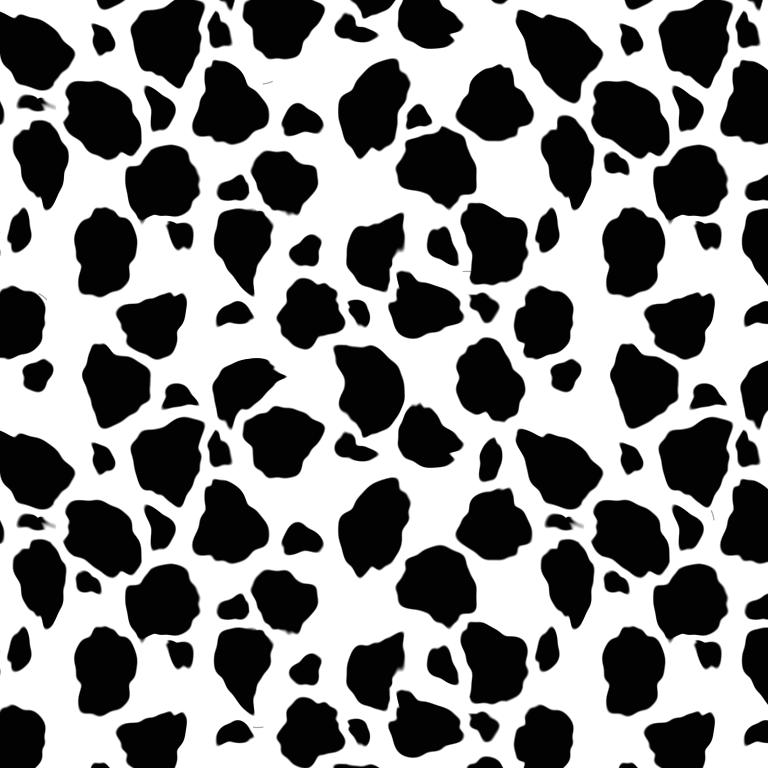
Give the GLSL for this pattern, as a Shadertoy shader.

```glsl
// Cowhide print: lumpy black patches of mixed size scattered over white, in a repeating tile

vec4 hash4(vec2 p) {
    vec4 n = vec4(dot(p, vec2(127.1, 311.7)), dot(p, vec2(269.5, 183.3)),
                  dot(p, vec2(419.2, 371.9)), dot(p, vec2(87.3, 231.1)));
    return fract(sin(n) * 43758.55);
}

mat2 rotation(float angle) {
    float c = cos(angle), s = sin(angle);
    return mat2(c, -s, s, c);
}

float smoothMax(float a, float b, float k) {
    float h = max(k - abs(a - b), 0.0) / k;
    return max(a, b) + h * h * k * 0.25;
}

// Approximate signed distance to one bent, tapered, wavy-edged patch
float patchDistance(vec2 p, vec2 id, float large) {
    vec4 form = hash4(id + 3.7);
    vec4 bump = hash4(id + 41.3);
    vec2 size = mix(vec2(0.017, 0.027), vec2(0.041, 0.056), large);
    size *= 0.77 + 0.43 * form.yz;

    p *= rotation((form.x - 0.5) * mix(3.1, 2.1, large));
    p.x += (bump.x - 0.5) * 0.9 * p.y * p.y / size.y;
    p.x /= 1.0 + 0.7 * (bump.y - 0.5) * clamp(p.y / size.y, -1.0, 1.0);

    vec2 q = p / size;
    float t = atan(q.y, q.x + 1e-5);
    float radius = 1.0 + 0.11 * sin(3.0 * t + 6.28 * bump.z)
                       + 0.07 * sin(5.0 * t + 6.28 * bump.w)
                       + large * 0.03 * sin(9.0 * t + 6.28 * form.w)
                       + large * 0.015 * sin(14.0 * t + 6.28 * bump.x);
    return (length(q) - radius) * sqrt(size.x * size.y);
}

// Nearest patch, trimmed so that a white channel separates it from the next one
float hideDistance(vec2 uv) {
    vec2 grid = vec2(8.0, 6.0);
    vec2 cellSize = vec2(0.6875, 0.5456) / grid;
    vec2 home = floor(uv / cellSize);
    float nearest = 1.0, second = 1.0;

    for (int y = -2; y <= 2; y++)
    for (int x = -2; x <= 2; x++) {
        vec2 cell = home + vec2(x, y);
        vec2 id = mod(cell, grid);
        float large = 1.0 - mod(id.x + id.y, 2.0);
        vec4 rnd = hash4(id + 9.1);

        // Some small patches are missing everywhere, a few only in one repeat
        bool missing = rnd.z < 0.17 || hash4(cell + 77.0).x < 0.1;
        if (large < 0.5 && missing) continue;

        vec2 center = (cell + 0.5 + (rnd.xy - 0.5) * 0.48) * cellSize;
        float d = patchDistance(uv - center, id, large);
        second = min(second, max(nearest, d));
        nearest = min(nearest, d);
    }
    return smoothMax(nearest, (nearest - second) * 0.5 + 0.006, 0.009);
}

// Rare short grey hairlines on the white ground
float hairline(vec2 uv, float soft) {
    vec2 cell = floor(uv / 0.14);
    vec4 rnd = hash4(cell + 5.0);
    vec2 p = uv - (cell + 0.3 + 0.4 * rnd.xy) * 0.14;
    p *= rotation(rnd.z * 3.14);
    p.y += 12.0 * p.x * p.x;
    p.x -= clamp(p.x, -0.006, 0.006);
    return step(0.82, rnd.w) * (1.0 - smoothstep(0.0, soft, length(p)));
}

void mainImage(out vec4 fragColor, in vec2 fragCoord) {
    vec2 uv = fragCoord / iResolution.y;
    float soft = max(0.0016, 0.8 / iResolution.y);

    vec3 color = vec3(1.0 - 0.35 * hairline(uv, soft));
    float white = smoothstep(-soft, soft, hideDistance(uv));
    color = mix(vec3(0.008), color, white);
    fragColor = vec4(color, 1.0);
}
```
